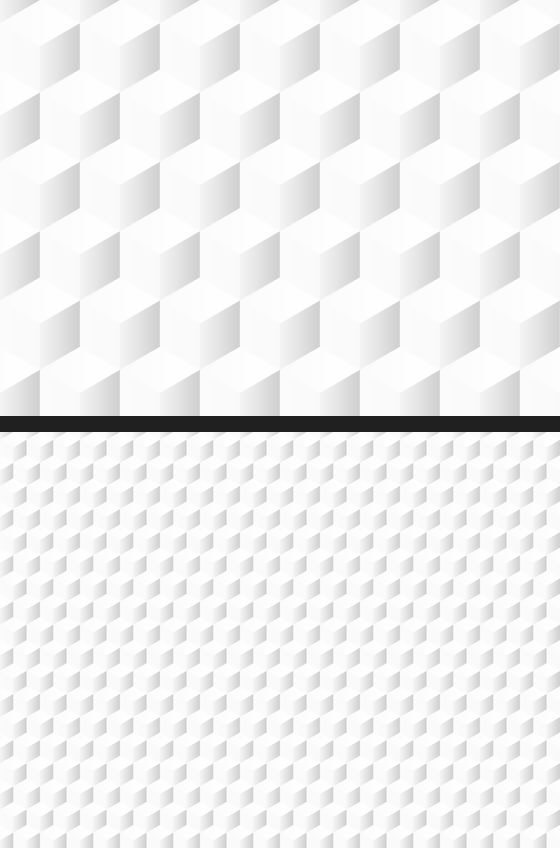
Top, the tile; bottom, the same tile 3 across and 3 down.
A Shadertoy shader for this pattern:

```glsl
// Offset from the nearest cube's front corner; x in half widths, y downwards
vec2 cubeOffset(vec2 p) {
    vec2 period = vec2(2.0, 6.0);
    vec2 a = mod(p - vec2(1.0, 2.0) + 0.5 * period, period) - 0.5 * period;
    vec2 b = mod(p - vec2(0.0, 5.0) + 0.5 * period, period) - 0.5 * period;
    vec2 sa = abs(a), sb = abs(b);
    float hexA = max(sa.x, 0.5 * (sa.x + sa.y));
    float hexB = max(sb.x, 0.5 * (sb.x + sb.y));
    return hexA < hexB ? a : b;
}

float faceShade(vec2 d) {
    // Top face, brightening to the right
    if (d.y < -abs(d.x)) return mix(0.986, 0.997, smoothstep(-0.8, 0.6, d.x));

    // Left face, almost flat
    if (d.x < 0.0) return mix(0.984, 0.978, d.x + 1.0);

    // Right face, falling into shadow with a faint lighter rim
    float shadow = mix(0.955, 0.81, pow(d.x, 1.15));
    return mix(shadow, 0.85, smoothstep(0.95, 1.0, d.x));
}

void mainImage(out vec4 fragColor, in vec2 fragCoord) {
    const int SAMPLES = 4;
    float shade = 0.0;

    // Average a grid of samples to smooth the face edges
    for (int j = 0; j < SAMPLES; j++) {
        for (int i = 0; i < SAMPLES; i++) {
            vec2 jitter = (vec2(i, j) + 0.5) / float(SAMPLES) - 0.5;
            vec2 uv = (fragCoord + jitter) / iResolution.xy;

            // 7 cubes across, 6 staggered rows down
            vec2 p = vec2(14.0 * uv.x, 18.0 * (1.0 - uv.y));
            shade += faceShade(cubeOffset(p));
        }
    }
    fragColor = vec4(vec3(shade / float(SAMPLES * SAMPLES)), 1.0);
}
```
